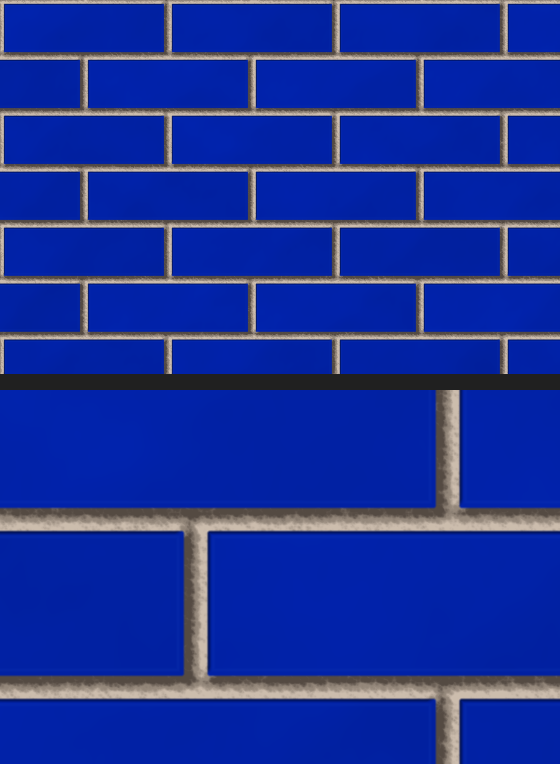
Top: the whole. Bottom: its middle third, enlarged.
Write a Shadertoy shader that draws this texture.

```glsl
// Glossy blue glazed bricks in a running bond with rough, side-lit sandy mortar.

const vec2 CELL = vec2(0.2999, 0.0999);       // brick plus joint, in canvas widths
const vec2 BRICK_HALF = vec2(0.1429, 0.0431);
const float CORNER = 0.0015;
const vec3 GLAZE = vec3(0.004, 0.130, 0.645);
const vec3 GLAZE_SHEEN = vec3(0.06, 0.22, 0.72);
const vec3 MORTAR_DARK = vec3(0.33, 0.29, 0.26);
const vec3 MORTAR_MID = vec3(0.58, 0.53, 0.48);
const vec3 MORTAR_LIGHT = vec3(0.80, 0.74, 0.68);

vec2 hash22(vec2 p) {
    vec3 q = fract(p.xyx * vec3(0.1031, 0.1030, 0.0973));
    q += dot(q, q.yzx + 33.33);
    return fract((q.xx + q.yz) * q.zy);
}

// Cellular noise: distance to the nearest scattered point.
float cellular(vec2 p) {
    vec2 base = floor(p);
    float nearest = 2.0;
    for (int y = -1; y <= 1; y++)
    for (int x = -1; x <= 1; x++) {
        vec2 c = base + vec2(x, y);
        nearest = min(nearest, length(c + hash22(c) - p));
    }
    return nearest;
}

float layeredSines(vec2 p) {
    float sum = 0.0, amp = 0.5;
    for (int i = 0; i < 4; i++) {
        sum += amp * sin(p.x + 1.7 * sin(p.y)) * cos(p.y - 0.6 * p.x);
        p = mat2(1.6, 1.2, -1.2, 1.6) * p + 2.3;
        amp *= 0.5;
    }
    return sum;
}

float roundBox(vec2 p, vec2 halfSize, float radius) {
    vec2 q = abs(p) - halfSize + radius;
    return length(max(q, 0.0)) + min(max(q.x, q.y), 0.0) - radius;
}

// Column of the brick in a given row; odd rows shift by half a brick.
float brickColumn(float x, float row) {
    return floor(x / CELL.x + 0.5 * mod(row, 2.0));
}

vec2 brickLocal(vec2 p, float row) {
    float column = brickColumn(p.x, row);
    return p - CELL * (vec2(column - 0.5 * mod(row, 2.0), row) + 0.5);
}

// Signed distance to the nearest brick, taken over the two closest rows.
float wallDistance(vec2 p) {
    float row = floor(p.y / CELL.y - 0.5);
    float upper = roundBox(brickLocal(p, row), BRICK_HALF, CORNER);
    float lower = roundBox(brickLocal(p, row + 1.0), BRICK_HALF, CORNER);
    return min(upper, lower);
}

// Negative where a brick to the upper left casts shade, positive on lit edges.
float sideLight(vec2 p, float reach) {
    return (wallDistance(p - reach) - wallDistance(p + reach)) / (2.0 * reach);
}

vec3 mortarColor(vec2 p) {
    vec2 slanted = mat2(0.8, -0.6, 0.6, 0.8) * p;
    float grain = cellular(slanted * vec2(130.0, 260.0)) - 0.5;
    float fine = cellular(p * 420.0) - 0.5;
    float patches = layeredSines(p * 45.0);
    float tone = 0.5 + 0.46 * sideLight(p, 0.0035);
    tone += 0.32 * grain + 0.2 * fine + 0.1 * patches;
    vec3 color = mix(MORTAR_DARK, MORTAR_MID, smoothstep(0.0, 0.5, tone));
    return mix(color, MORTAR_LIGHT, smoothstep(0.5, 1.0, tone));
}

vec3 brickColor(vec2 p, vec2 local, vec2 id, float dist) {
    vec2 seed = hash22(id + 17.0);
    // Faint cloudy reflection and one soft diagonal sheen per brick
    float cloud = layeredSines(p * 22.0 + seed * 6.0);
    float sheen = smoothstep(-0.03, 0.03, local.x + local.y + 0.16 * (seed.x - 0.5));
    float shade = 1.0 + 0.04 * (seed.y - 0.5) + 0.03 * cloud + 0.035 * (0.5 - sheen);
    vec3 color = GLAZE * shade;
    // Thin bevel reflection inside the rim, then a darker rim on the shaded side
    float bevel = 1.0 - smoothstep(0.0, 0.0016, abs(dist + 0.0035));
    color = mix(color, GLAZE_SHEEN, 0.2 * bevel);
    float rim = smoothstep(-0.0028, -0.0002, dist);
    float light = sideLight(p, 0.002);
    return color * (1.0 - 0.5 * rim * clamp(light, 0.0, 1.0));
}

void mainImage(out vec4 fragColor, in vec2 fragCoord) {
    // Canvas widths, measured downwards from the top left
    vec2 p = vec2(fragCoord.x, iResolution.y - fragCoord.y) / iResolution.x;
    float row = floor(p.y / CELL.y);
    vec2 id = vec2(brickColumn(p.x, row), row);
    float dist = wallDistance(p);
    float soft = max(0.0009, 0.75 / iResolution.x);
    float brickMask = 1.0 - smoothstep(-soft, soft, dist);
    vec3 brick = brickColor(p, brickLocal(p, row), id, dist);
    fragColor = vec4(mix(mortarColor(p), brick, brickMask), 1.0);
}
```
